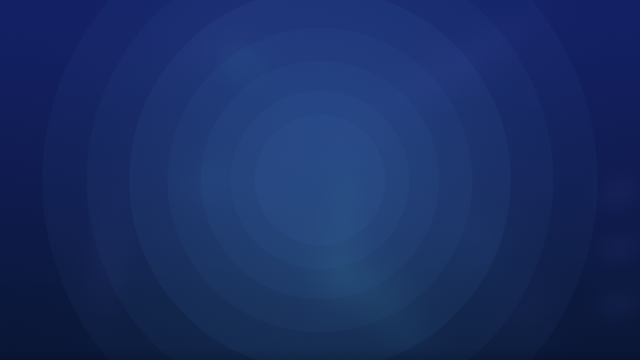
Write a Shadertoy shader that draws this background.

```glsl
// Concentric translucent blue discs over a navy gradient with soft drifting glows.

const vec3 NAVY_BOTTOM = vec3(0.038, 0.090, 0.215);
const vec3 NAVY_MIDDLE = vec3(0.058, 0.105, 0.305);
const vec3 NAVY_TOP    = vec3(0.075, 0.125, 0.390);
const vec3 DISC_TINT   = vec3(0.335, 0.625, 0.900);
const vec3 TEAL        = vec3(0.22, 0.52, 0.62);
const vec3 BLUE        = vec3(0.24, 0.48, 0.75);
const vec3 VIOLET      = vec3(0.30, 0.32, 0.68);

// Disc radii in canvas heights
const float RADII[7] = float[7](0.181, 0.248, 0.331, 0.423, 0.530, 0.648, 0.771);

float hash(vec2 p) {
    return fract(sin(dot(p, vec2(127.1, 311.7))) * 43758.55);
}

// Soft elliptical spot, turned by an angle
float spot(vec2 p, vec2 center, vec2 size, float angle) {
    float c = cos(angle), s = sin(angle);
    vec2 d = p - center;
    d = vec2(c * d.x + s * d.y, c * d.y - s * d.x) / size;
    return exp(-dot(d, d));
}

vec3 backdrop(float height) {
    vec3 lower = mix(NAVY_BOTTOM, NAVY_MIDDLE, smoothstep(0.0, 0.55, height));
    return mix(lower, NAVY_TOP, smoothstep(0.4, 1.0, height));
}

// Stacked discs brighten step by step towards the middle
vec3 addDiscs(vec3 color, float radius, float pixel) {
    color = mix(color, DISC_TINT, 0.12 * exp(-radius * radius * 5.0));
    for (int i = 0; i < 7; i++) {
        float cover = 1.0 - smoothstep(-pixel, pixel, radius - RADII[i]);
        float strength = i == 4 ? 0.055 : 0.040;
        color = mix(color, DISC_TINT, strength * cover);
    }
    return color;
}

vec3 addGlows(vec3 color, vec2 p) {
    // Teal and blue lights around the middle
    color = mix(color, TEAL, 0.10 * spot(p, vec2(-0.22, 0.33), vec2(0.08, 0.06), -0.6));
    color = mix(color, TEAL, 0.10 * spot(p, vec2(0.06, -0.15), vec2(0.06, 0.17), -0.1));
    color = mix(color, TEAL, 0.13 * spot(p, vec2(0.10, -0.28), vec2(0.13, 0.08), -0.4));
    color = mix(color, TEAL, 0.07 * spot(p, vec2(0.20, -0.38), vec2(0.12, 0.07), -0.8));
    color = mix(color, BLUE, 0.07 * spot(p, vec2(-0.31, -0.01), vec2(0.08, 0.07), 0.0));
    color = mix(color, BLUE, 0.05 * spot(p, vec2(0.44, -0.17), vec2(0.08, 0.10), 0.3));

    // Violet streaks
    color = mix(color, VIOLET, 0.11 * spot(p, vec2(0.38, 0.32), vec2(0.24, 0.06), 0.54));
    color = mix(color, VIOLET, 0.06 * spot(p, vec2(-0.25, 0.43), vec2(0.20, 0.10), 0.3));
    color = mix(color, VIOLET, 0.07 * spot(p, vec2(-0.59, -0.22), vec2(0.06, 0.17), -0.1));
    color = mix(color, VIOLET, 0.05 * spot(p, vec2(0.57, -0.36), vec2(0.10, 0.10), 0.0));

    // Column of faint spots at the right
    for (int i = 0; i < 3; i++) {
        vec2 center = vec2(0.83, -0.035 - 0.155 * float(i));
        color = mix(color, VIOLET, 0.09 * spot(p, center, vec2(0.07, 0.05), 0.3));
    }
    return color;
}

void mainImage(out vec4 fragColor, in vec2 fragCoord) {
    vec2 uv = fragCoord / iResolution.xy;
    vec2 p = (fragCoord - 0.5 * iResolution.xy) / iResolution.y;

    vec3 color = backdrop(uv.y);
    color = addDiscs(color, length(p), 1.0 / iResolution.y);
    color = addGlows(color, p);

    // Darker lower rim, then dither against banding
    color *= mix(0.86, 1.0, smoothstep(0.0, 0.04, uv.y));
    color += (hash(fragCoord) - 0.5) / 255.0;
    fragColor = vec4(color, 1.0);
}
```
